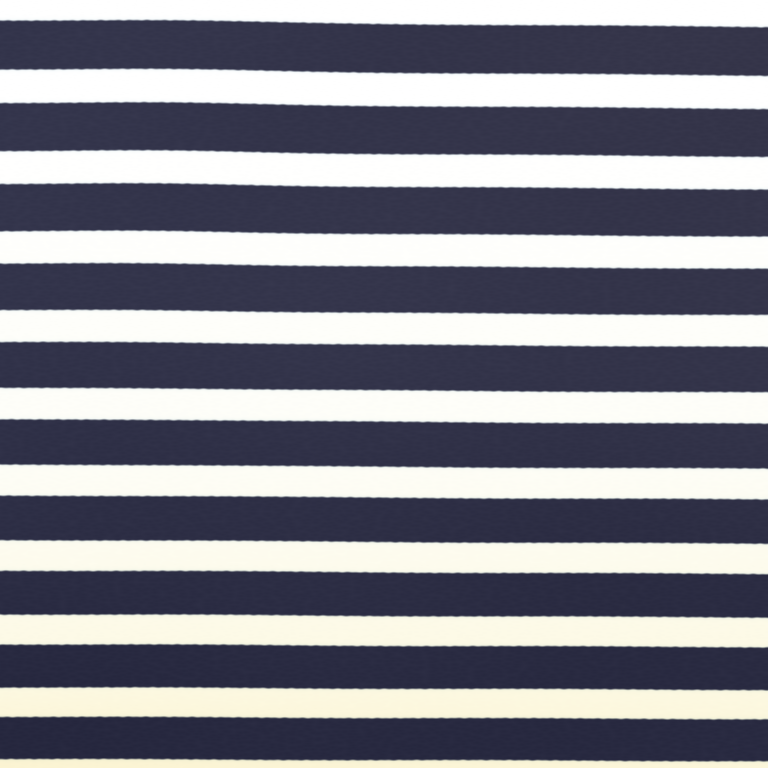
This pattern is drawn by a Shadertoy shader. Its source:

```glsl
// Navy and white striped cloth, seen at a slight slant so that the stripes tighten
// downwards. A quadratic spacing is inverted to give a stripe coordinate; layered
// sines bend the edges and cellular noise adds a faint knitted grain.

vec2 hash2(vec2 p) {
    vec3 q = fract(p.xyx * vec3(0.1031, 0.103, 0.0973));
    q += dot(q, q.yzx + 33.33);
    return fract((q.xx + q.yz) * q.zy);
}

// Distance to the nearest scattered point
float cellular(vec2 p) {
    vec2 cell = floor(p), local = fract(p);
    float nearest = 2.0;
    for (int j = -1; j <= 1; j++)
        for (int i = -1; i <= 1; i++) {
            vec2 o = vec2(i, j);
            nearest = min(nearest, length(o + hash2(cell + o) - local));
        }
    return nearest;
}

// Downward shift of the stripes: slant, a shallow lift at the left, and edge fuzz
float sag(vec2 p) {
    float slant = mix(0.0082, 0.0028, p.y) * p.x;
    float lift = 0.0028 * (1.0 - p.y) * exp(-pow((p.x - 0.2) / 0.16, 2.0));
    float ripple = 0.0004 * sin(p.x * 13.0 + p.y * 9.0);
    float fuzz = 0.00018 * (sin(p.x * 310.0 + p.y * 70.0) + sin(p.x * 523.0 - p.y * 41.0));
    return slant - lift + ripple + fuzz;
}

void mainImage(out vec4 fragColor, in vec2 fragCoord) {
    vec2 p = fragCoord / iResolution.xy;
    p.y = 1.0 - p.y;

    // Stripe k starts at depth 0.1079 k - 0.000803 k^2; solve for k
    float depth = p.y - 0.0273 - sag(p);
    float pitch = sqrt(0.1079 * 0.1079 - 4.0 * 0.000803 * depth);
    float k = (0.1079 - pitch) / (2.0 * 0.000803);

    // Signed distance to the navy band, negative inside
    float d = (abs(fract(k - 0.295 + 0.5) - 0.5) - 0.295) * pitch;
    float soft = max(0.0017, 0.75 / iResolution.y);
    float white = smoothstep(-soft, soft, d);

    // Knit grain and broad uneven dye
    float grain = cellular(p * vec2(85.0, 240.0)) - 0.5;
    float dye = sin(p.x * 7.0 + 2.0 * sin(p.y * 5.0)) * sin(p.y * 8.0 + p.x * 3.0);

    // Navy deepens downwards and greys a little to the upper right
    vec3 navy = mix(vec3(0.2, 0.205, 0.295), vec3(0.155, 0.16, 0.25), smoothstep(0.35, 1.0, p.y));
    navy += vec3(0.012, 0.006, -0.004) * p.x * (1.0 - p.y);
    navy += 0.016 * grain + 0.005 * dye;

    // White warms to cream, most strongly at the lower left
    vec3 cloth = mix(vec3(1.0), vec3(0.995, 0.995, 0.975), smoothstep(0.1, 0.55, p.y));
    cloth = mix(cloth, vec3(0.99, 0.975, 0.885), smoothstep(0.5, 0.97, p.y));
    cloth -= vec3(0.005, 0.02, 0.06) * smoothstep(0.86, 1.0, p.y) * (1.0 - 0.5 * p.x);
    cloth += 0.006 * grain;

    // Cool fringe where white meets navy
    cloth -= vec3(0.09, 0.05, 0.04) * exp(-max(d, 0.0) / 0.0016);

    fragColor = vec4(clamp(mix(navy, cloth, white), 0.0, 1.0), 1.0);
}
```
